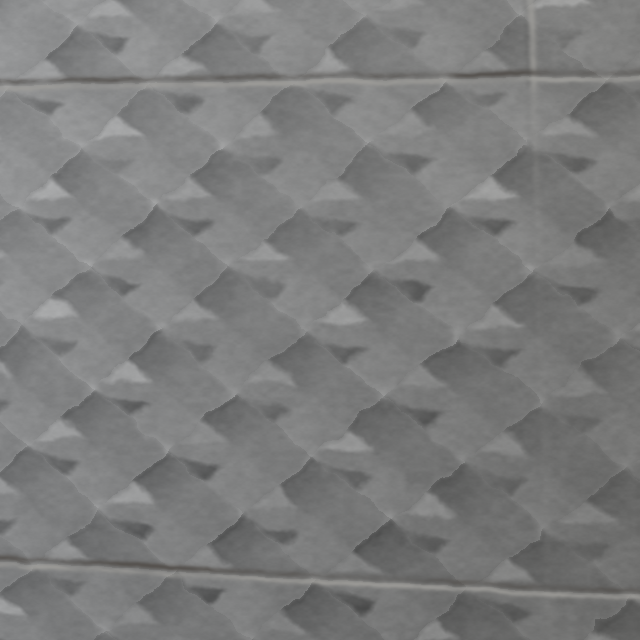
Give the GLSL for this texture, as a three.js fragment shader.

```glsl
varying vec2 vUv;

#define ROWS_PER_TILE 4.0
#define SHEAR 0.05
#define EDGE_SOFT 0.045
#define EDGE_WOBBLE 0.07
#define CELL_VARIATION 0.85
#define RELIEF 0.9
#define GRAIN 0.03
#define BLOTCHES 0.05
#define JOINT_WIDTH 0.005
#define CEMENT vec3(0.484, 0.486, 0.485)
#define GROUT_LIGHT vec3(0.62, 0.615, 0.60)
#define GROUT_SHADOW vec3(0.33, 0.315, 0.30)

float hash(vec2 p) {
  vec3 q = fract(vec3(p.xyx) * 0.1031);
  q += dot(q, q.yzx + 33.33);
  return fract((q.x + q.y) * q.z);
}

float noise(vec2 p) {
  vec2 i = floor(p), f = fract(p);
  f = f * f * (3.0 - 2.0 * f);
  return mix(mix(hash(i), hash(i + vec2(1.0, 0.0)), f.x),
             mix(hash(i + vec2(0.0, 1.0)), hash(i + 1.0), f.x), f.y);
}

float fbm(vec2 p) {
  float sum = 0.0, amp = 0.5;
  for (int i = 0; i < 4; i++) {
    sum += amp * noise(p);
    p = p * 2.03 + 17.1;
    amp *= 0.5;
  }
  return sum / 0.9375;
}

// Periodic mask of the first half of each unit
float firstHalf(float x) {
  return smoothstep(-EDGE_SOFT, EDGE_SOFT, 0.25 - abs(fract(x + 0.25) - 0.5));
}

float inside(float d) { return smoothstep(0.0, 2.0 * EDGE_SOFT, d); }

float bump(float d, float width) { return exp(-d * d / (width * width)); }

// Brightness of the folded facets; each unit cell holds one repeat
float facets(vec2 p) {
  vec2 id = floor(p), q = fract(p);
  vec2 nearCorner = fract(p + 0.5) - 0.5;
  float lowA = firstHalf(p.x), lowB = firstHalf(p.y);
  float vary = mix(1.0, 0.4 + 1.2 * hash(id + 51.0), CELL_VARIATION);
  float vary2 = mix(1.0, 0.4 + 1.2 * hash(id + 87.0), CELL_VARIATION);

  // Shaded hollow, lit face and half-lit face
  float shade = -lowA * (1.0 - lowB) * (0.108 - 0.19 * q.x) * mix(1.0, vary, 0.6);
  shade += (1.0 - lowA) * lowB * (0.035 - 0.05 * q.y);
  shade -= (1.0 - lowA) * (1.0 - lowB) * 0.014;

  // Small lit and shaded triangles
  float lit = inside(q.x + 0.03) * inside(0.55 - q.y) * inside(0.85 * (q.y - 0.06) - q.x);
  float dark = inside(q.y + 0.03) * inside(0.56 - q.x) * inside(0.68 * (q.x - 0.06) - q.y);
  shade += 0.085 * lit * vary2 - 0.115 * dark * (0.35 + q.x * 1.4) * vary;

  // Ridges, creases and the bright points where they meet
  shade += 0.025 * bump(nearCorner.y, 0.03) * (1.0 - lowA) * vary2;
  shade -= 0.03 * bump(nearCorner.x - 0.02, 0.035) * (1.0 - lowB) * vary;
  shade += 0.05 * bump(length(nearCorner), 0.085) * vary2;
  return shade;
}

// Horizontal joint: shadow on the upper lip, pale mortar below
vec3 joint(vec3 color, float d, float x, float seed) {
  d += 0.008 * (fbm(vec2(x * 22.0, seed)) - 0.5);
  float wear = smoothstep(0.25, 0.75, fbm(vec2(x * 15.0, d * 60.0 + seed)));
  color -= 0.05 * exp(-abs(d) * 55.0) * step(d, 0.0);
  color = mix(color, GROUT_SHADOW, bump(d + 0.006, JOINT_WIDTH) * (0.25 + 0.7 * wear));
  return mix(color, GROUT_LIGHT, bump(d - 0.004, JOINT_WIDTH) * (0.85 - 0.5 * wear));
}

void main() {
  float x = vUv.x, y = 1.0 - vUv.y;

  // Tile edges converge slightly toward the left
  float upper = 0.134 - 0.024 * x + 0.010 * x * x;
  float lower = 0.878 + 0.053 * x;

  // Lattice coordinates along the two diagonals
  float sx = x - SHEAR * (y - 0.326);
  float u = -0.12 + 4.75 * sx - 0.47 * sx * sx;
  float v = ROWS_PER_TILE * (y - upper) / (lower - upper) - 0.02;
  vec2 lattice = vec2(u + v, u - v);
  vec2 wobble = vec2(fbm(vUv * 28.0), fbm(vUv * 28.0 + 40.0)) - 0.5;
  float relief = facets(lattice + 2.0 * EDGE_WOBBLE * wobble);

  // Uneven light, stains and streaky grain
  float light = 0.08 * (0.5 - x) + 0.085 * (0.45 - y) + 0.018;
  float stain = BLOTCHES * (fbm(vUv * 9.0 + 5.0) - 0.5);
  float grain = GRAIN * (fbm(vUv * vec2(75.0, 120.0)) - 0.5) * 2.0;
  vec3 color = CEMENT + relief * RELIEF + light + stain + grain;
  color += vec3(-0.004, 0.0, 0.008) * (0.6 - x);

  // Vertical joint, filled and faint below the upper edge
  float side = x - 0.83 - 0.03 * y + 0.006 * (fbm(vec2(y * 25.0, 3.0)) - 0.5);
  float strength = mix(0.75, 0.2, smoothstep(upper - 0.01, upper + 0.04, y));
  strength *= 1.0 - 0.75 * smoothstep(0.2, 0.4, y);
  color -= 0.04 * bump(side + 0.009, 0.005) * strength;
  color = mix(color, GROUT_LIGHT, bump(side, 0.006) * strength * (0.4 + fbm(vUv * 30.0)));

  color = joint(color, y - upper, x, 11.0);
  color = joint(color, y - lower, x, 29.0);
  gl_FragColor = vec4(clamp(color, 0.0, 1.0), 1.0);
}
```
